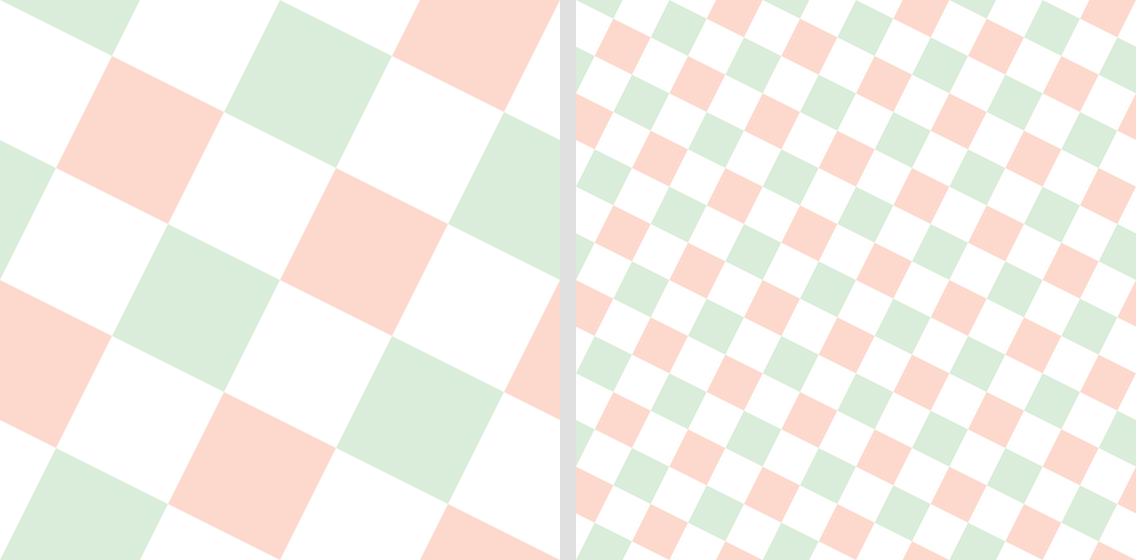
Left: one tile. Right: repeated 3 by 3.
Give the GLSL for this pattern, as a three.js fragment shader.

```glsl
varying vec2 vUv;

// Even whole numbers keep the tilted grid seamless on the canvas
#define CELLS_ALONG 4.0
#define CELLS_ASIDE 2.0
#define PAPER vec3(1.0, 1.0, 1.0)
#define GREEN vec3(0.853, 0.929, 0.855)
#define PEACH vec3(0.992, 0.851, 0.804)

// Smoothed coverage of the odd unit-wide bands along t
float oddBand(float t) {
  float edgeDistance = abs(mod(t + 0.5, 2.0) - 1.0) - 0.5;
  float pixelWidth = length(vec2(dFdx(t), dFdy(t)));
  return clamp(edgeDistance / max(pixelWidth, 1e-5) + 0.5, 0.0, 1.0);
}

void main() {
  // Rotated grid: column and row measured in checker cells
  float column = CELLS_ALONG * vUv.x - CELLS_ASIDE * vUv.y;
  float row = -CELLS_ASIDE * vUv.x - CELLS_ALONG * vUv.y;

  float oddColumn = oddBand(column);
  float oddRow = oddBand(row);

  // Rows alternate between the two tints, with paper between the squares
  float greenCover = (1.0 - oddColumn) * oddRow;
  float peachCover = oddColumn * (1.0 - oddRow);

  vec3 color = PAPER * (1.0 - greenCover - peachCover)
             + GREEN * greenCover
             + PEACH * peachCover;
  gl_FragColor = vec4(color, 1.0);
}
```
